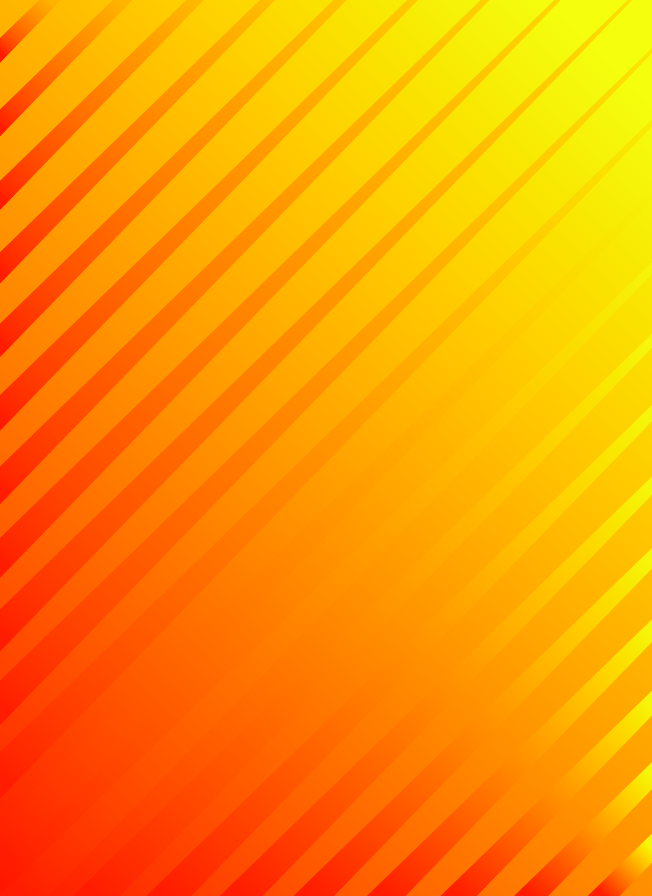
Write a Shadertoy shader that draws this background.

```glsl
// Diagonal tapering stripes over a warm gradient from red to yellow.

// Colour ramp: heat 0 is red, 1 is a slightly greenish yellow.
vec3 warmRamp(float heat) {
    heat = clamp(heat, 0.08, 1.0);
    return vec3(1.0 - 0.04 * smoothstep(0.78, 1.0, heat),
                heat,
                0.05 * smoothstep(0.88, 1.0, heat));
}

// Heat inside a stripe: each one runs from red to yellow over its own length.
float stripeHeat(float centre, float along, float width) {
    float startX = max(0.0, centre - 1.0);
    float endX = min(width, centre);
    float x = 0.5 * (centre + along);
    float t = clamp((x - startX) / max(endX - startX, 0.001), 0.0, 1.0);
    float endHeat = mix(0.70, 0.97, smoothstep(0.0, 1.15, centre));
    float bend = mix(0.7, 0.95, smoothstep(0.5, 1.3, centre));
    return mix(0.11, endHeat, pow(t, bend));
}

void mainImage(out vec4 fragColor, in vec2 fragCoord) {
    // Units of canvas height, measured down from the top left corner.
    vec2 p = fragCoord / iResolution.y;
    p.y = 1.0 - p.y;
    float across = p.x + p.y;
    float along = p.x - p.y;

    // Background gradient towards the upper right.
    float backHeat = 0.71 + 0.53 * along - 0.1 * along * along;
    vec3 color = warmRamp(backHeat);

    // Repeated stripes, narrowing towards the upper right.
    float period = 0.0809;
    float centre = 0.056 + period * round((across - 0.056) / period);
    float halfWidth = 0.5 * max(0.026 - 0.03 * along, 0.004);
    float edge = 0.8 / iResolution.y;
    float mask = 1.0 - smoothstep(-edge, edge, abs(across - centre) - halfWidth);
    float heat = stripeHeat(centre, along, iResolution.x / iResolution.y);
    color = mix(color, warmRamp(heat), mask);

    fragColor = vec4(color, 1.0);
}
```
